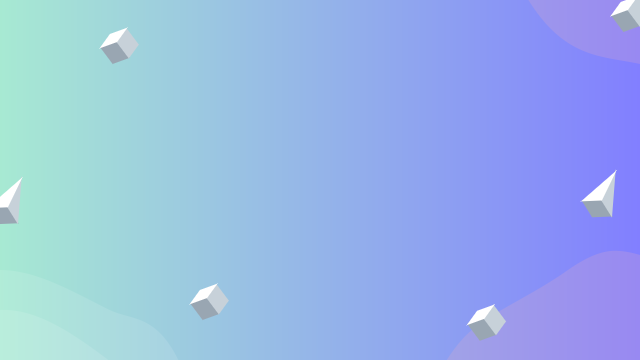
A WebGL 1 fragment shader for this background:

```glsl
precision highp float;

uniform vec2 u_resolution;

// Canvas size in design units
const vec2 CANVAS = vec2(16.0, 9.0);

const vec3 MINT = vec3(0.655, 0.915, 0.825);
const vec3 VIOLET = vec3(0.508, 0.498, 1.0);
const vec3 WHITE = vec3(1.0);
const vec3 ROSE = vec3(0.95, 0.69, 0.74);
const float MIST_ALPHA = 0.11;
const float ROSE_ALPHA = 0.2;

const vec3 FACE_TOP = vec3(1.0);
const vec3 FACE_SIDE = vec3(0.78, 0.82, 0.85);
const vec3 FACE_BASE = vec3(0.60, 0.65, 0.70);

// Edges leaving the visible corner of each solid: left, up, down
const vec2 CUBE_LEFT = vec2(-0.40, -0.145);
const vec2 CUBE_UP = vec2(0.235, 0.325);
const vec2 CUBE_DOWN = vec2(0.30, -0.40);
const vec2 PYRAMID_LEFT = vec2(-0.48, -0.02);
const vec2 PYRAMID_UP = vec2(0.335, 0.69);
const vec2 PYRAMID_DOWN = vec2(0.25, -0.40);

const int CUBES = 4;
const int PYRAMIDS = 2;

float cross2(vec2 a, vec2 b) {
  return a.x * b.y - a.y * b.x;
}

// Hermite curve between two points, extended straight: (height, slope)
vec2 arc(float x, vec2 a, vec2 b, float slopeA, float slopeB) {
  float w = b.x - a.x;
  float s = (x - a.x) / w;
  float t = clamp(s, 0.0, 1.0);
  float rise = b.y - a.y;
  float c2 = 3.0 * rise - w * (2.0 * slopeA + slopeB);
  float c3 = w * (slopeA + slopeB) - 2.0 * rise;
  float height = a.y + t * (w * slopeA + t * (c2 + t * c3));
  float slope = slopeA + t * (2.0 * c2 + 3.0 * t * c3) / w;
  return vec2(height + slope * (s - t) * w, slope);
}

// Coverage below a curve
float below(float y, vec2 curve, float px) {
  float d = (curve.x - y) / sqrt(1.0 + curve.y * curve.y);
  return clamp(d / px + 0.5, 0.0, 1.0);
}

// Coverage of the face spanned by u and v, grown half a pixel to close seams
float face(vec2 p, vec2 u, vec2 v, bool triangle, float px) {
  float area = cross2(u, v);
  float s = cross2(p, v) / area;
  float t = cross2(u, p) / area;
  float size = abs(area);
  float d = min(s / length(v), t / length(u));
  float far = triangle ? (1.0 - s - t) / length(u - v)
                       : min((1.0 - s) / length(v), (1.0 - t) / length(u));
  return clamp(min(d, far) * size / px + 1.0, 0.0, 1.0);
}

// Three shaded faces meeting at the origin
vec3 solid(vec3 color, vec2 p, vec2 left, vec2 up, vec2 down, bool pointed, float px) {
  color = mix(color, FACE_BASE, face(p, left, down, false, px));
  color = mix(color, FACE_SIDE, face(p, up, down, pointed, px));
  return mix(color, FACE_TOP, face(p, left, up, pointed, px));
}

void main() {
  vec2 p = gl_FragCoord.xy / u_resolution * CANVAS;
  float px = CANVAS.y / u_resolution.y;
  vec3 color = mix(MINT, VIOLET, p.x / CANVAS.x);

  // Two pale hills at lower left
  vec2 outer = p.x < 2.7
    ? arc(p.x, vec2(0.0, 2.25), vec2(2.7, 1.27), 0.0, -0.5)
    : arc(p.x, vec2(2.7, 1.27), vec2(4.46, 0.0), -0.5, -2.0);
  vec2 inner = arc(p.x, vec2(0.0, 1.25), vec2(2.71, 0.0), 0.05, -0.75);
  color = mix(color, WHITE, MIST_ALPHA * below(p.y, outer, px));
  color = mix(color, WHITE, MIST_ALPHA * below(p.y, inner, px));

  // Rose hill at lower right
  vec2 hill = arc(p.x, vec2(11.17, 0.0), vec2(12.5, 1.23), 1.6, 0.58);
  if (p.x > 12.5) hill = arc(p.x, vec2(12.5, 1.23), vec2(14.17, 2.23), 0.58, 0.7);
  if (p.x > 14.17) hill = arc(p.x, vec2(14.17, 2.23), vec2(15.375, 2.73), 0.7, 0.0);
  if (p.x > 15.375) hill = arc(p.x, vec2(15.375, 2.73), vec2(16.0, 2.625), 0.0, -0.3);
  color = mix(color, ROSE, ROSE_ALPHA * below(p.y, hill, px));

  // Rose corner at upper right
  vec2 corner = arc(p.x, vec2(13.21, 9.0), vec2(16.0, 7.4), -1.6, -0.22);
  color = mix(color, ROSE, ROSE_ALPHA * (1.0 - below(p.y, corner, px)));

  // Floating solids
  vec2 cubes[CUBES];
  cubes[0] = vec2(2.92, 7.96);
  cubes[1] = vec2(5.17, 1.56);
  cubes[2] = vec2(12.10, 1.04);
  cubes[3] = vec2(15.69, 8.76);
  for (int i = 0; i < CUBES; i++)
    color = solid(color, p - cubes[i], CUBE_LEFT, CUBE_UP, CUBE_DOWN, false, px);

  vec2 pyramids[PYRAMIDS];
  pyramids[0] = vec2(15.04, 4.0);
  pyramids[1] = vec2(0.19, 3.83);
  for (int i = 0; i < PYRAMIDS; i++)
    color = solid(color, p - pyramids[i], PYRAMID_LEFT, PYRAMID_UP, PYRAMID_DOWN, true, px);

  gl_FragColor = vec4(color, 1.0);
}
```
